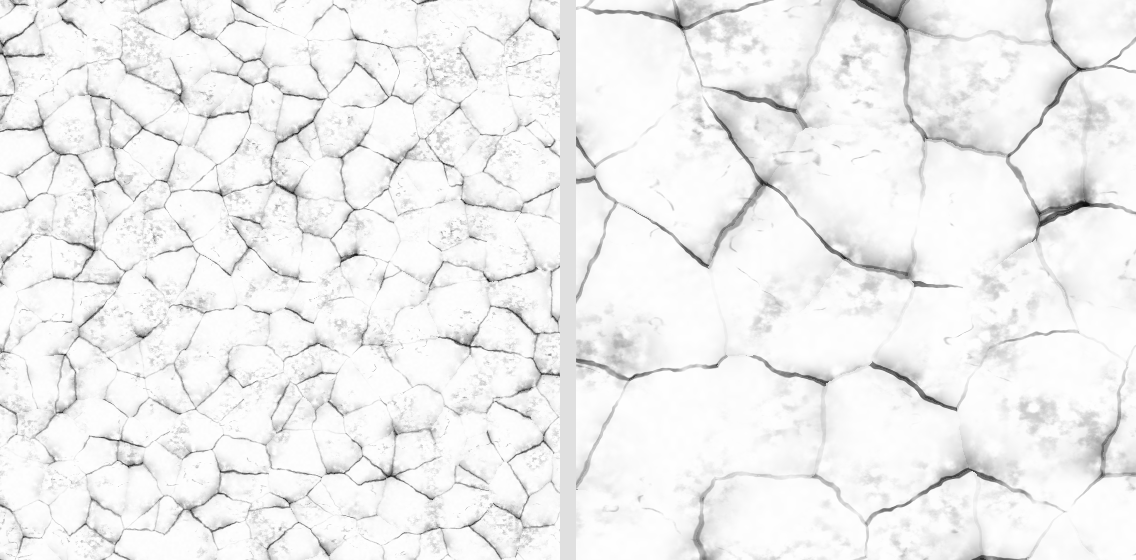
Left: the whole. Right: its middle third, enlarged.
Write a Shadertoy shader that draws this texture map.

```glsl
// Pale dry-stone wall seen as a cavity map: white angular stones split by thin
// grey cracks. A weighted Voronoi diagram gives the stones; every joint has its
// own strength, and a narrow grainy shade lies on the stone above it.

const vec2 STONES = vec2(14.0, 18.0);   // stones across and up the canvas
const vec3 STONE_WHITE = vec3(0.998);
const float SIZE_SPREAD = 0.0024;       // variation of stone size
const float LINE_WIDTH = 0.0012;
const float SHADE_REACH = 0.0062;

float hash(vec2 p) {
    vec3 q = fract(vec3(p.xyx) * 0.1031);
    q += dot(q, q.yzx + 33.33);
    return fract((q.x + q.y) * q.z);
}

vec2 hash2(vec2 p) {
    return vec2(hash(p + 17.3), hash(p + 71.9));
}

float noise(vec2 p) {
    vec2 i = floor(p), f = fract(p);
    f = f * f * (3.0 - 2.0 * f);
    return mix(mix(hash(i), hash(i + vec2(1, 0)), f.x),
               mix(hash(i + vec2(0, 1)), hash(i + vec2(1, 1)), f.x), f.y);
}

float fbm(vec2 p) {
    float sum = 0.0, gain = 0.5;
    for (int i = 0; i < 4; i++) {
        sum += gain * noise(p);
        p = mat2(1.6, 1.2, -1.2, 1.6) * p + 9.7;
        gain *= 0.5;
    }
    return sum / 0.9375;
}

// Bends the joints broadly and chips them finely.
vec2 warp(vec2 p) {
    vec2 broad = vec2(noise(p * 6.0), noise(p * 6.0 + 40.0)) - 0.5;
    vec2 chips = vec2(fbm(p * 55.0 + 5.0), fbm(p * 55.0 + 80.0)) - 0.5;
    return p + 0.035 * broad + 0.0095 * chips;
}

// Vector from p to the seed of a stone, in canvas units.
vec2 seedOffset(vec2 id, vec2 p) {
    return (id + hash2(id)) / STONES - p;
}

float seedDistance(vec2 id, vec2 offset) {
    return dot(offset, offset) - SIZE_SPREAD * hash(id + 131.0);
}

vec2 nearestStone(vec2 p) {
    vec2 base = floor(p * STONES), best = base;
    float bestDist = 1e5;
    for (int y = -2; y <= 2; y++)
    for (int x = -2; x <= 2; x++) {
        vec2 id = base + vec2(x, y);
        float d = seedDistance(id, seedOffset(id, p));
        if (d < bestDist) { bestDist = d; best = id; }
    }
    return best;
}

// Light left by one joint at distance d; n points to the neighbouring stone.
float jointLight(float d, vec2 n, float strength, float rough, float patches, float px) {
    float slope = mix(0.5, 1.0, smoothstep(0.1, 0.85, abs(n.y)));
    float width = LINE_WIDTH * (0.4 + 1.1 * patches);
    float line = 1.0 - smoothstep(width - 0.7 * px, width + 0.9 * px, d);
    line *= 0.56 * strength * slope * smoothstep(0.1, 0.6, 0.5 * (rough + patches));
    float side = 0.2 + 0.8 * smoothstep(-0.4, 0.8, -n.y);
    float reach = SHADE_REACH * (0.5 + 0.9 * patches);
    float shade = exp(-d / reach) * side * (0.2 + 0.8 * strength);
    shade *= 0.48 * smoothstep(0.2, 0.8, patches) * smoothstep(0.2, 0.7, rough);
    return (1.0 - line) * (1.0 - shade);
}

// Combined light of all joints around the stone at p.
float wallLight(vec2 p, float rough, float patches, float px) {
    vec2 own = nearestStone(p), toOwn = seedOffset(own, p);
    float ownDist = seedDistance(own, toOwn), light = 1.0;
    for (int y = -2; y <= 2; y++)
    for (int x = -2; x <= 2; x++) {
        if (x == 0 && y == 0) continue;
        vec2 id = own + vec2(x, y), toOther = seedOffset(id, p);
        vec2 across = toOther - toOwn;
        float gap = max(length(across), 1e-4);
        float d = max(0.0, (seedDistance(id, toOther) - ownDist) / (2.0 * gap));
        float strength = smoothstep(0.05, 0.85, hash(own + id + 301.0));
        light *= jointLight(d, across / gap, strength, rough, patches, px);
    }
    return light;
}

// Faint weathering: fine pits and hairline chips inside scattered patches.
float weathering(vec2 p, float px) {
    float area = smoothstep(0.5, 0.8, fbm(p * 22.0 + 23.0));
    float pits = smoothstep(0.4, 0.8, fbm(p * vec2(170.0, 210.0)));
    float ridge = abs(fbm(p * vec2(17.0, 26.0) + 60.0) - 0.5);
    float hair = 1.0 - smoothstep(0.0, 0.012 + 8.0 * px, ridge);
    float hairArea = smoothstep(0.5, 0.75, noise(p * 24.0 + 11.0));
    return 0.2 * area * pits + 0.24 * hair * hairArea * pits;
}

void mainImage(out vec4 fragColor, in vec2 fragCoord) {
    float px = 1.0 / iResolution.y;
    vec2 p = fragCoord * px;
    float rough = fbm(p * 110.0 + 3.0);
    float patches = noise(p * 30.0 + 50.0);
    float light = wallLight(warp(p), rough, patches, px);
    light *= 1.0 - weathering(p, px);
    light -= 0.012 * noise(p * 230.0);
    fragColor = vec4(STONE_WHITE * clamp(light, 0.0, 1.0), 1.0);
}
```
